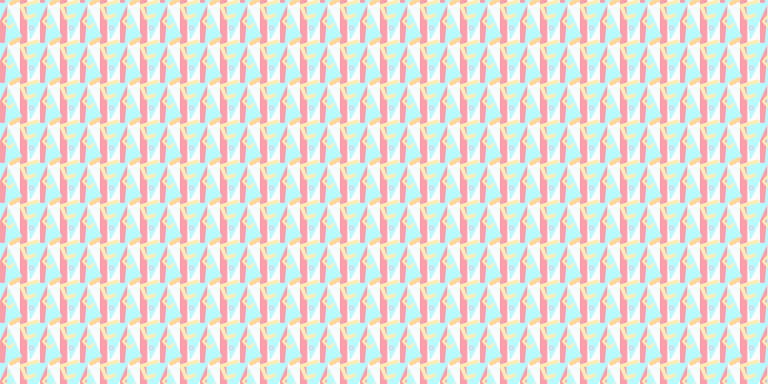
Reproduce this pattern procedurally as a WebGL 1 fragment shader.

```glsl
precision highp float;
// Pastel confetti tile: pink stripes, cyan triangles, yellow angles, orange pills and small rings.

uniform vec2 u_resolution;

const float REPEATS_ACROSS = 19.2;  // square tiles, so 9.6 fit down a 2:1 canvas
const float TILE = 60.0;            // design units per tile
const float STRIPE_WIDTH = 11.0;
const float ANGLE_WIDTH = 5.6;
const float CHEVRON_WIDTH = 3.6;
const float PILL_WIDTH = 7.0;
const float RING_RADIUS = 2.8;
const float RING_WIDTH = 1.2;
const float CORNER_RADIUS = 1.0;

const vec3 WHITE = vec3(0.985);
const vec3 PINK = vec3(1.00, 0.62, 0.67);
const vec3 CYAN = vec3(0.72, 0.985, 0.995);
const vec3 YELLOW = vec3(1.00, 0.93, 0.72);
const vec3 ORANGE = vec3(1.00, 0.84, 0.61);

// Offset from a centre to the nearest repeat of p.
vec2 wrapAround(vec2 p, vec2 centre) {
  return mod(p - centre + 0.5 * TILE, TILE) - 0.5 * TILE;
}

float segmentDistance(vec2 p, vec2 a, vec2 b) {
  vec2 ab = b - a;
  return length(p - a - ab * clamp(dot(p - a, ab) / dot(ab, ab), 0.0, 1.0));
}

// Round-ended stroke that repeats with the tile.
float stroke(vec2 p, vec2 a, vec2 b, float width) {
  vec2 middle = 0.5 * (a + b);
  return segmentDistance(wrapAround(p, middle), a - middle, b - middle) - 0.5 * width;
}

float cross2(vec2 a, vec2 b) {
  return a.x * b.y - a.y * b.x;
}

// Repeating triangle with softened corners; vertices run clockwise on screen.
float triangle(vec2 p, vec2 a, vec2 b, vec2 c) {
  vec2 centre = 0.5 * (min(a, min(b, c)) + max(a, max(b, c)));
  vec2 q = wrapAround(p, centre);
  a -= centre;
  b -= centre;
  c -= centre;
  float inside = min(cross2(b - a, q - a), min(cross2(c - b, q - b), cross2(a - c, q - c)));
  float edge = min(segmentDistance(q, a, b), min(segmentDistance(q, b, c), segmentDistance(q, c, a)));
  return (inside > 0.0 ? -edge : edge) - CORNER_RADIUS;
}

void main() {
  // Tile space, with y running down from the top edge.
  float unitsPerPixel = REPEATS_ACROSS * TILE / u_resolution.x;
  vec2 p = vec2(gl_FragCoord.x, u_resolution.y - gl_FragCoord.y) * unitsPerPixel;

  // Two stripes per tile.
  float stripeCentre = 0.5 * STRIPE_WIDTH;
  float stripeOffset = mod(p.x - stripeCentre + 0.25 * TILE, 0.5 * TILE) - 0.25 * TILE;
  float stripes = abs(stripeOffset) - 0.5 * STRIPE_WIDTH;

  // One triangle hangs down, the other widens towards its foot.
  float hanging = triangle(p, vec2(40.0, 6.0), vec2(71.0, 5.0), vec2(46.0, 58.0));
  float standing = triangle(p, vec2(13.0, 14.0), vec2(32.0, 55.0), vec2(8.0, 65.0));
  float triangles = min(hanging, standing);

  // Broad angle with a loose bar below it.
  vec2 corner = vec2(32.0, 9.0);
  float angle = min(stroke(p, corner, vec2(56.0, 2.0), ANGLE_WIDTH),
                    stroke(p, corner, vec2(38.0, 24.0), ANGLE_WIDTH));
  angle = min(angle, stroke(p, vec2(39.0, 27.0), vec2(51.0, 23.0), ANGLE_WIDTH));

  // Thin open diamond.
  vec2 tip = vec2(5.0, 32.0);
  vec2 foot = vec2(14.0, 42.0);
  float chevron = min(stroke(p, vec2(14.0, 21.0), tip, CHEVRON_WIDTH),
                      stroke(p, tip, foot, CHEVRON_WIDTH));
  chevron = min(chevron, stroke(p, foot, vec2(20.0, 36.0), CHEVRON_WIDTH));

  // Slanted pill and small ring.
  float pill = stroke(p, vec2(17.0, 5.0), vec2(28.0, -1.0), PILL_WIDTH);
  float ring = abs(length(wrapAround(p, vec2(47.0, 42.0))) - RING_RADIUS) - 0.5 * RING_WIDTH;

  // Layers from back to front, each edge blended over one pixel.
  vec3 color = WHITE;
  color = mix(color, PINK, clamp(0.5 - stripes / unitsPerPixel, 0.0, 1.0));
  color = mix(color, CYAN, clamp(0.5 - triangles / unitsPerPixel, 0.0, 1.0));
  color = mix(color, ORANGE, clamp(0.5 - pill / unitsPerPixel, 0.0, 1.0));
  color = mix(color, YELLOW, clamp(0.5 - min(angle, chevron) / unitsPerPixel, 0.0, 1.0));
  color = mix(color, PINK, 0.7 * clamp(0.5 - ring / unitsPerPixel, 0.0, 1.0));
  gl_FragColor = vec4(color, 1.0);
}
```
